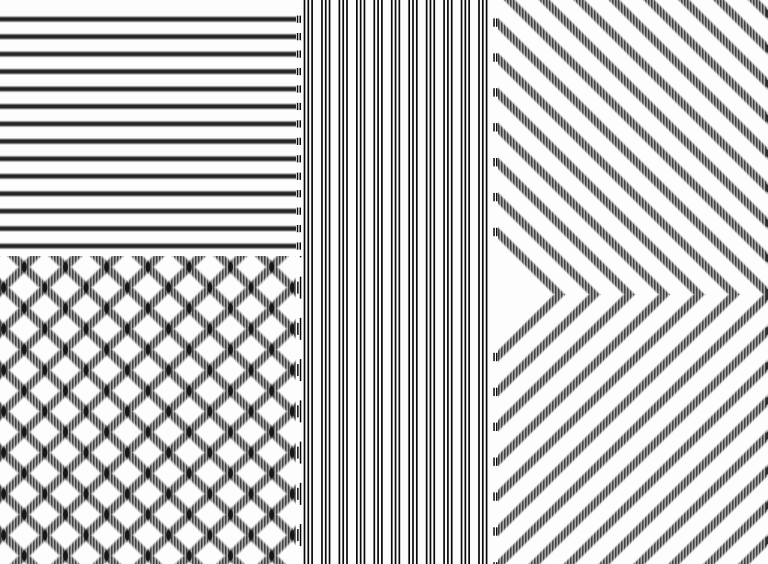
Write a Shadertoy shader that draws this pattern.

```glsl
#define UNITS 564.0
#define STEP 17.45
#define MESH 41.25
#define HATCH 3.0
#define HATCH_DEPTH 0.24
#define BAND_INK 0.56
#define PAPER vec3(0.992)
#define INK vec3(0.03)

// Signed distance to the nearest multiple of a period
float wrap(float x, float period) {
    return x - period * round(x / period);
}

// Antialiased bar of a given half width
float bar(float d, float halfWidth, float px) {
    return clamp((halfWidth - abs(d)) / px + 0.5, 0.0, 1.0);
}

float inside(float x, float low, float high, float px) {
    return bar(x - 0.5 * (low + high), 0.5 * (high - low), px);
}

// Fine upright hatch, faded where pixels cannot resolve it
float hatch(float x, float px) {
    float visible = 1.0 - smoothstep(0.51, 0.65, px / HATCH);
    return HATCH_DEPTH * visible * cos(6.28318 * (x - 0.75) / HATCH);
}

// Two short upright strokes closing the end of a band
float endTicks(vec2 d, vec2 halfHeights, float px) {
    float inner = bar(d.x + 1.35, 0.75, px) * bar(d.y, halfHeights.x, px);
    float outer = bar(d.x - 1.35, 0.75, px) * bar(d.y, halfHeights.y, px);
    return max(inner, outer);
}

float rules(vec2 p, float px) {
    float d = wrap(p.y - 19.2, STEP);
    float line = 0.88 * (1.0 - smoothstep(0.7, 4.0, abs(d)));
    float ink = line * inside(p.x, -9.0, 296.0, px);
    return max(ink, endTicks(vec2(p.x - 298.9, d), vec2(3.6), px));
}

float lattice(vec2 p, float px) {
    vec2 q = p - vec2(24.2, 267.0);
    float rising = wrap(q.x + q.y, MESH);
    float falling = wrap(q.x - q.y, MESH);
    float d = min(abs(rising), abs(falling)) * 0.7071;
    float band = (1.0 - smoothstep(2.2, 5.8, d)) * (BAND_INK + hatch(p.x, px));

    // Dark upright knots at the crossings
    vec2 knot = 0.5 * vec2(rising + falling, rising - falling);
    float core = 1.0 - smoothstep(0.55, 1.2, length(knot / vec2(3.2, 7.0)));
    float ink = max(band, 0.94 * core) * inside(p.x, -9.0, 296.0, px);

    float tickY = wrap(p.y - 287.6, MESH);
    return max(ink, endTicks(vec2(p.x - 299.2, tickY), vec2(6.0, 11.0), px));
}

// Upright lines in groups of three
float columns(vec2 p, float px) {
    float d = wrap(p.x - 308.3, STEP);
    float nearest = min(abs(d), abs(abs(d) - 3.8));
    return bar(nearest, 0.85, px);
}

float chevrons(vec2 p, float px) {
    float reach = p.x + abs(p.y - 294.5) - 559.5;
    float d = wrap(reach, 2.0 * STEP);
    float first = step(-STEP, reach);
    float band = 1.0 - smoothstep(2.4, 5.4, abs(d) * 0.7071);
    float ink = band * (BAND_INK + hatch(p.x, px)) * inside(p.x, 498.0, 790.0, px);

    // Strokes at the left ends and dark tips at the right edge
    float endReach = abs(p.y - 294.5) - 62.5;
    float endY = wrap(endReach, 2.0 * STEP);
    float ticks = endTicks(vec2(p.x - 495.4, endY), vec2(4.2), px);
    ink = max(ink, ticks * step(-STEP, endReach));
    float tips = bar(d, 4.0, px) * inside(p.x, 765.5, 790.0, px);
    return max(ink, 0.85 * tips) * first;
}

void mainImage(out vec4 fragColor, in vec2 fragCoord) {
    // Canvas units, measured down from the top
    float px = UNITS / iResolution.y;
    vec2 p = vec2(fragCoord.x, iResolution.y - fragCoord.y) * px;

    // One pattern per panel
    float ink;
    if (p.x < 302.5) {
        float upper = rules(p, px) * inside(p.y, 10.0, 253.0, px);
        float lower = lattice(p, px) * inside(p.y, 256.0, 600.0, px);
        ink = max(upper, lower);
    } else if (p.x < 490.0) {
        ink = columns(p, px);
    } else {
        ink = chevrons(p, px);
    }
    fragColor = vec4(mix(PAPER, INK, clamp(ink, 0.0, 1.0)), 1.0);
}
```
